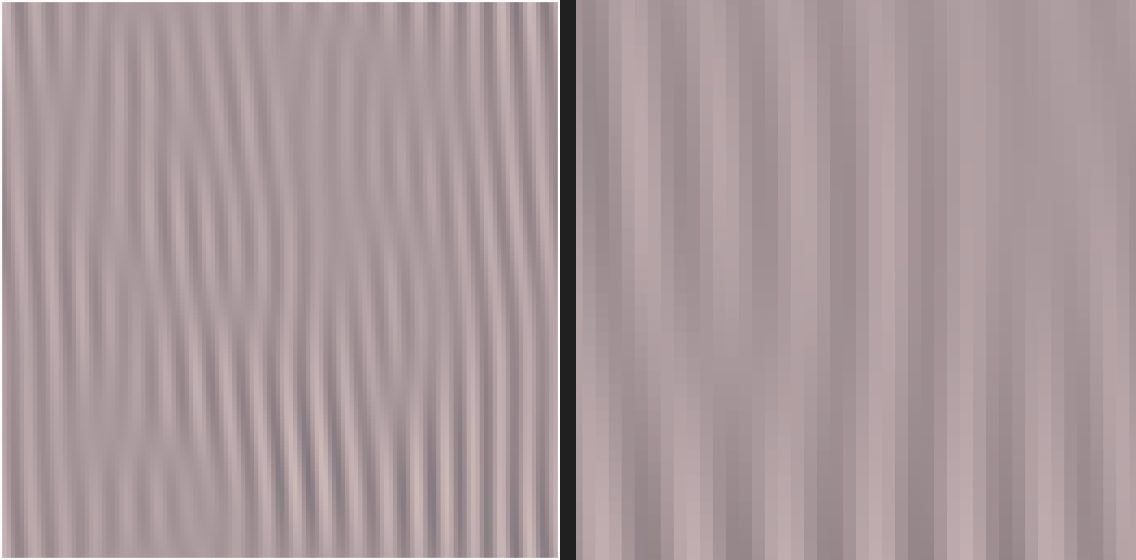
Left: the whole. Right: its middle third, enlarged.
Write a WebGL 2 fragment shader that draws this pattern.

```glsl
#version 300 es
precision highp float;
// Draws a seamless field of soft mauve vertical ripples in small blocks, inside a thin pale border.
uniform vec2 u_resolution;
out vec4 fragColor;

float hash(vec2 p) {
    return fract(sin(dot(p, vec2(127.1, 311.7))) * 43758.5453);
}

// Snaps to the centres of a 128 by 128 grid, with a soft step between blocks.
vec2 blockCentre(vec2 uv, float pixel) {
    vec2 grid = uv * 128.0;
    float soft = min(pixel * 64.0, 0.5);
    vec2 cell = floor(grid + 0.5);
    return (cell - 0.5 + smoothstep(-soft, soft, grid - cell)) / 128.0;
}

// Sums near-vertical waves with whole frequencies, so that opposite edges join.
float ripples(vec2 p) {
    float sum = 0.0;
    float power = 0.0;
    for (float fx = 15.0; fx <= 23.0; fx++) {
        for (float fy = -2.0; fy <= 4.0; fy++) {
            vec2 wave = vec2(fx, fy);
            vec2 offset = (wave - vec2(18.8, 0.9)) / vec2(1.9, 1.5);
            float weight = exp(-0.5 * dot(offset, offset)) * (0.5 + hash(wave + 7.3));
            sum += weight * cos(6.28319 * (dot(wave, p) + hash(wave)));
            power += 0.5 * weight * weight;
        }
    }
    return sum / sqrt(power);
}

// Mauve midtones, with slate in the deepest troughs and cream on the highest crests.
vec3 rippleColour(float height) {
    vec3 colour = mix(vec3(0.57, 0.515, 0.53), vec3(0.76, 0.685, 0.695),
                      clamp(0.5 + height * 0.25, 0.0, 1.0));
    colour = mix(colour, vec3(0.46, 0.44, 0.48), clamp(-height * 0.6 - 1.2, 0.0, 1.0));
    return mix(colour, vec3(0.83, 0.77, 0.73), clamp(height * 0.6 - 1.2, 0.0, 1.0));
}

void main() {
    vec2 uv = gl_FragCoord.xy / u_resolution;
    float pixel = 1.0 / min(u_resolution.x, u_resolution.y);

    // Ripples fill the square inside the border.
    vec2 field = (uv - 0.004) / 0.992;
    vec3 colour = rippleColour(ripples(blockCentre(field, pixel)));

    // Pale border.
    vec2 edge = min(uv, 1.0 - uv);
    float inside = smoothstep(-0.5, 0.5, (min(edge.x, edge.y) - 0.004) / pixel);
    fragColor = vec4(mix(vec3(0.99, 0.98, 0.98), colour, inside), 1.0);
}
```
